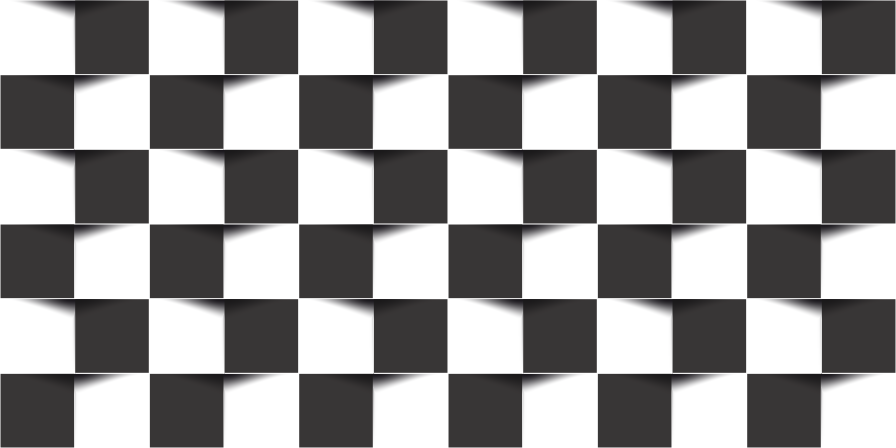
Write a WebGL 1 fragment shader that draws this pattern.

```glsl
precision highp float;

uniform vec2 u_resolution;

const vec2 CELLS = vec2(12.0, 6.0);
const vec3 LIGHT = vec3(1.0);
const vec3 DARK = vec3(0.22, 0.21, 0.21);
const vec3 LIGHT_SHADE = vec3(0.09, 0.08, 0.10);
const vec3 DARK_SHADE = vec3(0.10, 0.095, 0.10);
const float TILE_INSET = 0.007;     // light hairline around dark tiles
const float SHADOW_DEPTH = 0.30;    // drop below a row's top edge, in cells
const float SHADOW_TAPER = 1.3;     // how quickly the drop thins sideways
const float SEAM_WIDTH = 0.012;     // soft line down the shaded seam
const float SEAM_STRENGTH = 0.45;

// Coverage of the dark tile within its cell, with edges one pixel soft.
float tileMask(vec2 local, vec2 pixel) {
  vec2 inside = 0.5 - TILE_INSET - abs(local - 0.5);
  vec2 cover = clamp(inside / pixel + 0.5, 0.0, 1.0);
  return cover.x * cover.y;
}

// Shadow hanging from a row's top edge, deepest at the seam and tapering away.
float curlShadow(float side, float drop) {
  float reach = SHADOW_DEPTH * pow(max(1.0 - side, 0.0), SHADOW_TAPER) + 0.001;
  float fall = 1.0 - smoothstep(0.0, 1.0, drop / reach);
  float fade = 1.0 - smoothstep(0.05, 0.92, side);
  return fall * fade;
}

void main() {
  vec2 pos = gl_FragCoord.xy / u_resolution * CELLS;
  vec2 pixel = CELLS / u_resolution;
  vec2 cell = floor(pos);
  vec2 local = fract(pos);

  // Checkerboard, dark at the lower left
  float isDark = 1.0 - mod(cell.x + cell.y, 2.0);
  float dark = isDark * tileMask(local, pixel);

  // Shadows spread both ways from every odd column line
  float side = abs(mod(pos.x, 2.0) - 1.0);
  float drop = 1.0 - local.y;
  float shadow = curlShadow(side, drop);
  shadow *= smoothstep(0.0, pixel.y, drop);

  // Faint seam shade on the light tile only
  float seam = SEAM_STRENGTH * exp(-side / SEAM_WIDTH) * (1.0 - drop);
  float lightShadow = max(shadow, seam * (1.0 - isDark));

  vec3 lightTile = mix(LIGHT, LIGHT_SHADE, lightShadow);
  vec3 darkTile = mix(DARK, DARK_SHADE, shadow);
  gl_FragColor = vec4(mix(lightTile, darkTile, dark), 1.0);
}
```
